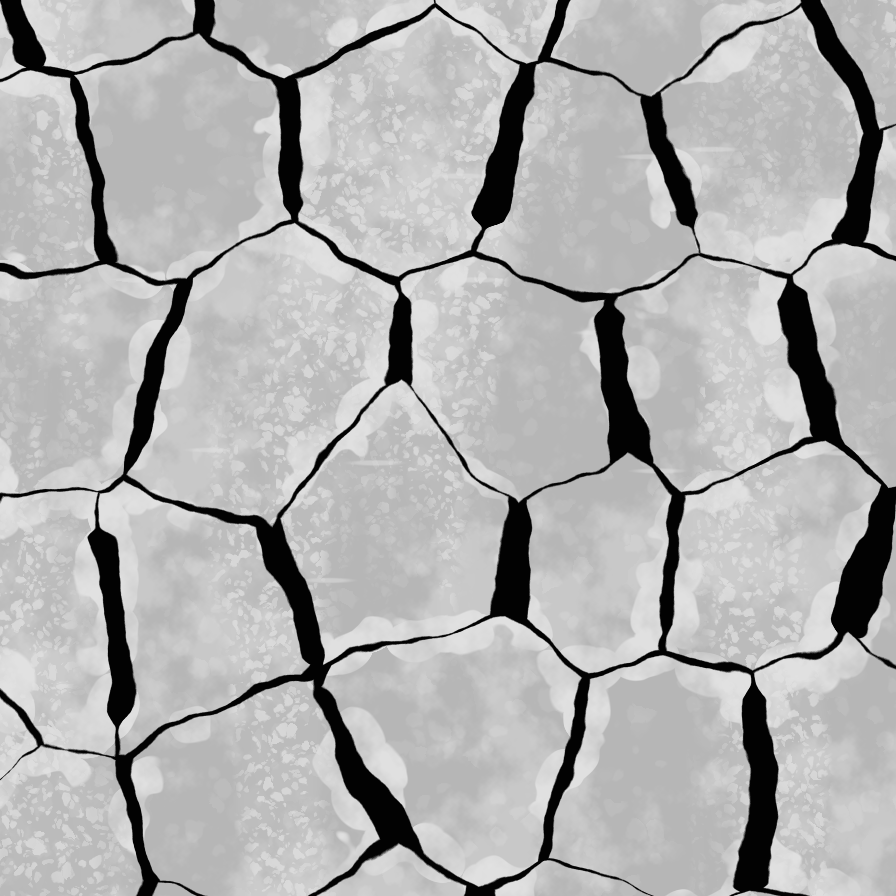
Reproduce this texture procedurally as a Shadertoy shader.

```glsl
#define GRID vec2(4.6, 4.3)
#define JITTER 0.62
#define WARP 0.02
#define THIN_CRACK 0.0042
#define WIDE_CRACK 0.0145
#define WEDGE 0.014
#define HALO_REACH 0.036
#define INK vec3(0.008)
#define STONE_DARK 0.712
#define STONE_LIGHT 0.785
#define CHALK 0.885

vec2 hash2(vec2 p) {
    p = vec2(dot(p, vec2(127.1, 311.7)), dot(p, vec2(269.5, 183.3)));
    return fract(sin(p) * 43758.5);
}

// Layered sines, roughly -1 to 1
float waves(vec2 p) {
    float sum = 0.0, amp = 0.5;
    for (int i = 0; i < 5; i++) {
        p = mat2(0.8, 0.6, -0.6, 0.8) * p * 1.9 + 1.7;
        sum += amp * sin(p.x + 1.3 * sin(p.y));
        amp *= 0.6;
    }
    return sum;
}

// Cellular noise: distance to the nearest point, and its random id
vec2 cellular(vec2 p) {
    vec2 base = floor(p), best = vec2(9.0, 0.0);
    for (int j = -1; j <= 1; j++)
    for (int i = -1; i <= 1; i++) {
        vec2 cell = base + vec2(i, j);
        float d = length(cell + hash2(cell) - p);
        if (d < best.x) best = vec2(d, hash2(cell + 37.0).x);
    }
    return best;
}

// Scattered soft-edged paint dabs
float dabs(vec2 p, float density) {
    vec2 c = cellular(p);
    float radius = mix(0.22, 0.58, fract(c.y * 17.0));
    return step(c.y, density) * (1.0 - smoothstep(radius - 0.18, radius, c.x));
}

// Staggered rows of stone centres
vec2 stoneCentre(vec2 cell) {
    float stagger = 0.5 * mod(cell.y, 2.0);
    return (cell + vec2(stagger, 0.0) + 0.5 + JITTER * (hash2(cell) - 0.5)) / GRID;
}

vec2 nearbyCell(vec2 p, int i, int j) {
    float row = floor(p.y * GRID.y) + float(j);
    return vec2(floor(p.x * GRID.x - 0.5 * mod(row, 2.0)) + float(i), row);
}

// Half width of a crack: upright ones are bold, the others fine
float crackWidth(vec2 key, float upright, float along) {
    float thin = THIN_CRACK * mix(0.28, 1.0, key.x);
    thin *= 1.0 + 0.35 * sin(along * 30.0 + key.y * 6.0);
    float wide = WIDE_CRACK * mix(0.45, 1.0, key.y);
    wide += WEDGE * step(0.82, key.x) * clamp(0.5 - along * 7.0, 0.0, 1.0);
    wide *= 1.0 + 1.6 * (key.x - 0.5) * along;
    float bold = upright * step(0.15, key.x) * (1.0 - smoothstep(0.098, 0.115, abs(along)));
    return mix(thin, wide, bold);
}

// Signed distance to the crack network
float crackDistance(vec2 p) {
    vec2 home = vec2(0.0), toHome = vec2(9.0);
    for (int j = -1; j <= 1; j++)
    for (int i = -2; i <= 2; i++) {
        vec2 cell = nearbyCell(p, i, j), r = stoneCentre(cell) - p;
        if (dot(r, r) < dot(toHome, toHome)) { toHome = r; home = cell; }
    }
    float nearest = 9.0;
    for (int j = -2; j <= 2; j++)
    for (int i = -2; i <= 2; i++) {
        vec2 cell = nearbyCell(p, i, j), r = stoneCentre(cell) - p;
        if (distance(cell, home) < 0.5) continue;
        vec2 n = normalize(r - toHome), middle = 0.5 * (r + toHome);
        float along = -dot(middle, vec2(-n.y, n.x)) * sign(n.x);
        float upright = smoothstep(0.78, 0.9, abs(n.x));
        float width = crackWidth(hash2(cell + home + 5.0), upright, along);
        nearest = min(nearest, dot(middle, n) - width);
    }
    return nearest;
}

void mainImage(out vec4 fragColor, in vec2 fragCoord) {
    vec2 uv = fragCoord / iResolution.y;
    float pixel = 1.0 / iResolution.y;
    vec2 wobble = vec2(waves(uv * 5.0), waves(uv * 5.0 + 9.0));
    float crack = crackDistance(uv + WARP * wobble);

    // Cloudy stone with faint dabs
    float cloud = waves(uv * 7.0 + 4.0) + 0.5 * waves(uv * 31.0);
    float tone = mix(STONE_DARK, STONE_LIGHT, smoothstep(-0.25, 0.75, cloud));
    vec2 rough = uv + 0.006 * vec2(waves(uv * 40.0), waves(uv * 40.0 + 6.0));
    tone += 0.025 * dabs(rough * 38.0, 0.5) + 0.012 * dabs(rough * 17.0, 0.5);

    // Chalky flecks gathered in upright bands, and rare level smears
    float band = smoothstep(-0.15, 0.65, waves(uv * vec2(9.0, 1.4) + 3.0));
    float flecks = dabs(rough * 75.0, 0.6) + 0.7 * dabs(rough * 125.0 + 8.0, 0.5);
    tone = mix(tone, CHALK, band * (0.12 + 0.6 * min(flecks, 1.0)));
    tone = mix(tone, CHALK, 0.5 * dabs(uv * vec2(8.0, 75.0), 0.015));

    // Scalloped brush marks beside the cracks
    float scallop = cellular(uv * 17.0 + 2.0).x / 0.65;
    float patches = smoothstep(-0.4, 0.25, waves(uv * 6.0 + 5.0));
    float reach = HALO_REACH * patches * sqrt(max(0.0, 1.0 - scallop * scallop));
    float halo = 1.0 - smoothstep(reach - 0.004, reach + 0.001, crack);
    tone = mix(tone, CHALK, halo * clamp(0.68 + 0.4 * waves(uv * 24.0), 0.25, 0.95));

    // Ink with a slightly ragged edge
    float ragged = crack + 0.0007 * waves(uv * 90.0);
    float ink = 1.0 - smoothstep(-pixel, pixel, ragged);
    fragColor = vec4(mix(vec3(tone), INK, ink), 1.0);
}
```
